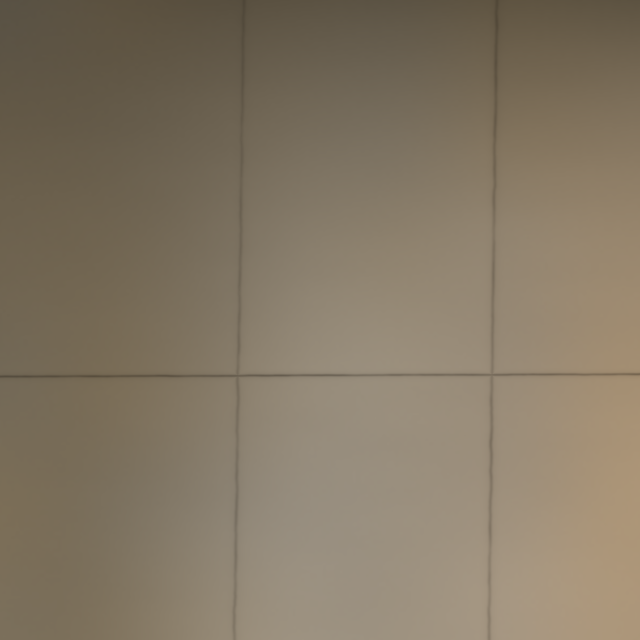
A WebGL 1 fragment shader for this texture:

```glsl
precision highp float;
uniform vec2 u_resolution;

#define SHADE vec3(0.355, 0.32, 0.258)
#define LEFT_TONE vec3(0.495, 0.445, 0.36)
#define CENTRE_TONE vec3(0.618, 0.578, 0.515)
#define RIGHT_TONE vec3(0.68, 0.595, 0.485)
#define TILE_SIZE vec2(0.398, 0.8)
#define JOINT_ORIGIN vec2(0.366, 0.4115)
#define JOINT_LEAN vec2(0.0155, 0.004)
#define JOINT_WIDTH vec2(0.0044, 0.0027)
#define JOINT_DEPTH vec2(0.17, 0.27)
#define WOBBLE vec2(0.0034, 0.0015)
#define MOTTLE 0.07
#define TILE_VARIATION 0.018

float hash(vec2 p) {
  return fract(sin(dot(p, vec2(127.1, 311.7))) * 43758.5453);
}

float noise(vec2 p) {
  vec2 cell = floor(p);
  vec2 f = fract(p);
  f = f * f * (3.0 - 2.0 * f);
  float low = mix(hash(cell), hash(cell + vec2(1.0, 0.0)), f.x);
  float high = mix(hash(cell + vec2(0.0, 1.0)), hash(cell + 1.0), f.x);
  return mix(low, high, f.y);
}

float fbm(vec2 p) {
  float sum = 0.0;
  float amplitude = 0.5;
  for (int i = 0; i < 3; i++) {
    sum += amplitude * noise(p);
    p = p * 2.03 + 17.3;
    amplitude *= 0.5;
  }
  return sum / 0.875;
}

// Warm light from the lower right, falling into shade at the top
vec3 lighting(vec2 p) {
  vec3 lit = mix(LEFT_TONE, CENTRE_TONE, smoothstep(0.08, 0.50, p.x));
  lit = mix(lit, RIGHT_TONE, smoothstep(0.52, 1.0, p.x));
  float falloff = 1.0 - pow(clamp(p.y, 0.0, 1.0), mix(1.6, 2.8, p.x));
  return mix(SHADE, lit, falloff);
}

// Blurred line: soft core inside a faint, wide halo
vec2 groove(vec2 dist, vec2 width, float pixel) {
  vec2 core = width * 0.55 + pixel * 0.3;
  vec2 halo = width * 2.2;
  return 0.82 * exp(-dist * dist / (core * core))
       + 0.18 * exp(-dist * dist / (halo * halo));
}

void main() {
  vec2 p = gl_FragCoord.xy / u_resolution;
  float pixel = 1.0 / min(u_resolution.x, u_resolution.y);

  // Slightly leaning grid with uneven joints
  float column = floor(p.x * 2.0);
  vec2 waver = vec2(fbm(vec2(p.y * 42.0, 3.5 + column * 7.0)),
                    fbm(vec2(p.x * 36.0, 8.5))) - 0.5;
  vec2 pitch = TILE_SIZE - vec2(0.0035 * p.y, 0.0);
  vec2 grid = (p - JOINT_ORIGIN - JOINT_LEAN * p.yx + waver * WOBBLE) / pitch;
  vec2 tile = floor(grid);
  vec2 dist = abs(fract(grid + 0.5) - 0.5) * pitch;

  // Cloudy surface with a small shift in tone per tile
  vec3 color = lighting(p);
  float cloud = noise(p * vec2(4.0, 5.0) + 2.7) - 0.5;
  float streak = noise(p * vec2(8.0, 26.0) + 6.1) - 0.5;
  float tone = (hash(tile + 5.0) - 0.5) * TILE_VARIATION;
  color *= 1.0 + tone + MOTTLE * (cloud + streak * 0.12);
  color += vec3(0.016, 0.002, -0.018) * (noise(p * 5.0 + 31.0) - 0.5);

  // Patchy wear, the left joint fading toward the top
  vec2 wear = vec2(mix(0.5, 1.3, fbm(vec2(p.y * 30.0, column * 5.0 + 0.5))),
                   mix(0.7, 1.25, fbm(vec2(p.x * 34.0, 4.5))));
  float leftFade = mix(1.0, 0.7, smoothstep(0.3, 0.8, p.y));
  wear.x *= mix(leftFade, 1.1, smoothstep(0.45, 0.7, p.x));
  vec2 dark = groove(dist, JOINT_WIDTH, pixel) * JOINT_DEPTH * wear;
  color *= 1.0 - max(dark.x, dark.y) * vec3(0.97, 1.0, 1.04);

  // Fine grain
  color += (noise(p * 150.0) - 0.5) * 0.003;
  gl_FragColor = vec4(color, 1.0);
}
```
